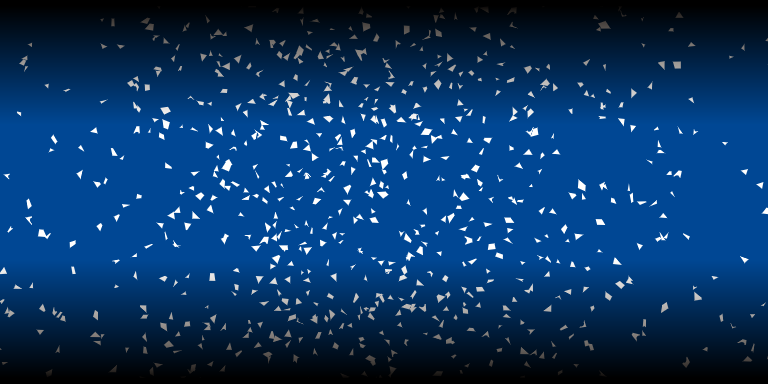
A Shadertoy shader for this background:

```glsl
const vec3 BLUE = vec3(0.0, 0.28, 0.58);
const vec3 PAPER_FADE = vec3(0.66, 0.70, 0.73);
const float CELL = 0.045;
const int LAYERS = 2;

float hash(vec2 p, float seed) {
    return fract(sin(dot(p, vec2(127.1, 311.7)) + seed * 74.7) * 43758.5453);
}

vec2 rotate(vec2 p, float angle) {
    float c = cos(angle), s = sin(angle);
    return vec2(c * p.x - s * p.y, s * p.x + c * p.y);
}

// Trapezoid; a taper of zero makes a triangle
float trapezoid(vec2 p, vec2 halfSize, float taper) {
    float rise = (p.y + halfSize.y) / (2.0 * halfSize.y);
    float slope = halfSize.x * (1.0 - taper) / (2.0 * halfSize.y);
    float side = abs(p.x) - halfSize.x * mix(1.0, taper, rise);
    return max(abs(p.y) - halfSize.y, side / sqrt(1.0 + slope * slope));
}

// One torn scrap: skewed, tapered and sometimes notched
float scrap(vec2 p, vec2 id, float seed) {
    float turn = hash(id, seed + 1.0);
    p = rotate(p, 6.2832 * turn * turn);
    p.x += (hash(id, seed + 2.0) - 0.5) * 1.2 * p.y;
    vec2 size = mix(vec2(0.003, 0.004), vec2(0.012, 0.010),
                    vec2(hash(id, seed + 3.0), hash(id, seed + 4.0)));
    float taper = max(0.0, hash(id, seed + 5.0) * 1.6 - 0.75);
    float d = trapezoid(p, size, taper);
    if (hash(id, seed + 6.0) > 0.85) {
        float radius = size.x * 0.7;
        d = max(d, radius - length(p + vec2(0.0, size.y + 0.4 * radius)));
    }
    return d;
}

// Chance of a scrap, highest around the middle columns
float density(vec2 uv) {
    float x = (uv.x - 0.49) / 0.28;
    float ends = smoothstep(0.0, 0.10, uv.y) * smoothstep(1.0, 0.92, uv.y);
    return (0.07 + 0.60 * exp(-x * x)) * mix(0.5, 1.0, ends);
}

// Nearest scrap among the neighbouring cells of one layer
float scatter(vec2 p, float aspect, float seed) {
    vec2 cell = floor(p / CELL);
    float d = 1.0;
    for (int j = -1; j <= 1; j++) {
        for (int i = -1; i <= 1; i++) {
            vec2 id = cell + vec2(i, j);
            vec2 jitter = vec2(hash(id, seed + 7.0), hash(id, seed + 8.0));
            vec2 center = (id + jitter) * CELL;
            if (hash(id, seed) < density(center / vec2(aspect, 1.0))) {
                d = min(d, scrap(p - center, id, seed));
            }
        }
    }
    return d;
}

// Light fades to black along the top and bottom
float stageLight(float y) {
    float edge = min(y, 1.0 - y);
    return clamp((edge - 0.015) / 0.31, 0.0, 1.0);
}

void mainImage(out vec4 fragColor, in vec2 fragCoord) {
    float pixel = 1.0 / iResolution.y;
    float aspect = iResolution.x * pixel;
    vec2 p = fragCoord * pixel;

    // Backdrop and paper share the light, but paper dims more slowly
    float light = stageLight(p.y);
    vec3 color = BLUE * light;
    vec3 paper = pow(vec3(light), PAPER_FADE);

    // Confetti
    float d = 1.0;
    for (int k = 0; k < LAYERS; k++) {
        float layer = float(k);
        d = min(d, scatter(p + layer * 0.5 * CELL, aspect, 3.0 + layer * 17.0));
    }
    float coverage = clamp(0.5 - d / pixel, 0.0, 1.0);
    color = mix(color, paper, coverage);

    fragColor = vec4(color, 1.0);
}
```
